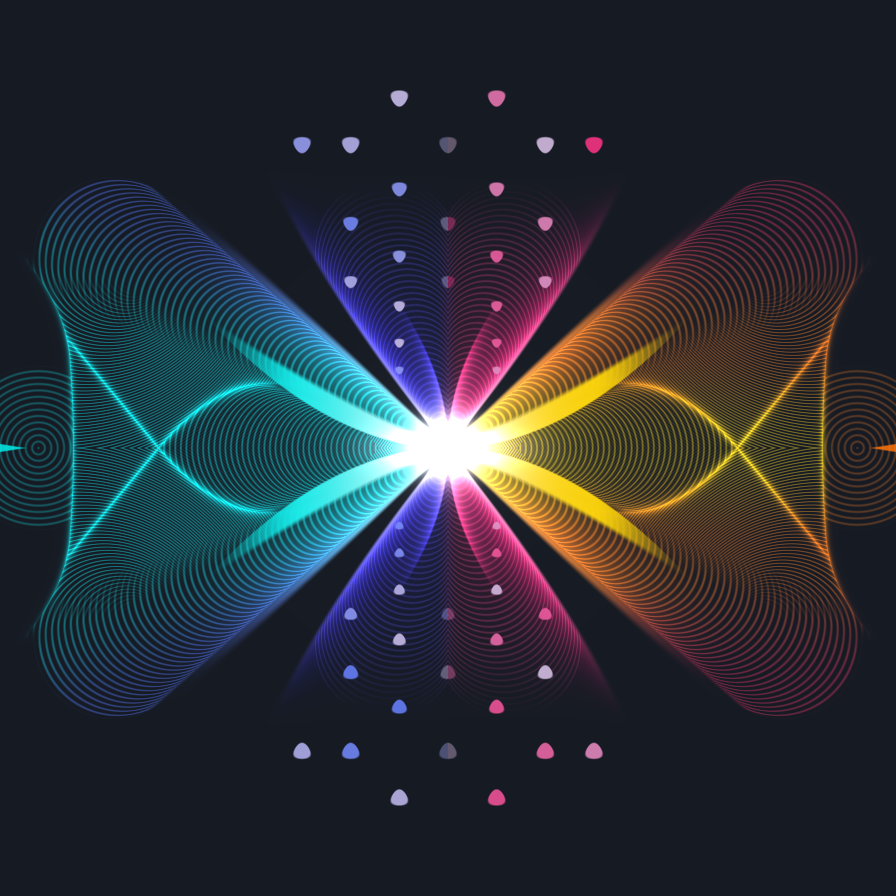
Give the GLSL for this background, as a Shadertoy shader.

```glsl
// Mirrored wings of fine contour lines and glowing beams around a white burst.

const vec3 BACKGROUND = vec3(0.087, 0.104, 0.139);
const vec3 CYAN = vec3(0.0, 0.93, 0.92);
const vec3 SKY = vec3(0.28, 0.42, 0.98);
const vec3 YELLOW = vec3(1.0, 0.84, 0.03);
const vec3 ORANGE = vec3(1.0, 0.46, 0.04);
const vec3 CRIMSON = vec3(0.88, 0.12, 0.3);
const vec3 BLUE = vec3(0.14, 0.08, 0.92);
const vec3 PINK = vec3(1.0, 0.04, 0.4);
const vec3 LILAC = vec3(0.82, 0.76, 0.9);
const vec2 WING_CENTER = vec2(0.374, 0.214);
const float WING_RADIUS = 0.089;
const float CROSSING_X = 0.323;
const float LINE_LEVEL = 0.36;
const float DOT_RATIO = 0.74;

float hash(vec2 p) {
    vec3 h = fract(p.xyx * 0.1031);
    h += dot(h, h.yzx + 33.33);
    return fract((h.x + h.y) * h.z);
}

// x: scale of the circle (c, r), grown from the origin, that reaches p
// y: positive inside the cone swept by those circles
vec2 nested(vec2 p, vec2 c, float r) {
    float a = dot(c, c) - r * r, b = dot(p, c), d = dot(p, p) + 1e-6;
    float disc = b * b - a * d;
    return vec2((b - sqrt(max(disc, 0.0))) / a, disc / (d * r * r));
}

float coneMask(vec2 n) {
    return smoothstep(0.0, 0.08, n.y) * (1.0 - smoothstep(0.99, 1.0, n.x));
}

// Thin lines at whole values of v, averaged where too dense
float contour(float v) {
    float f = fwidth(v), e = abs(fract(v - 0.5) - 0.5);
    return mix(1.0 - smoothstep(0.0, max(f, 0.32), e), 0.4, smoothstep(0.5, 1.1, f));
}

float inside(float d, float soft) { return smoothstep(-soft, soft, d); }
float fade(float a, float b, float x) { return 1.0 - smoothstep(a, b, x); }
float glow(float d, float w) { return exp(-max(d, 0.0) / w); }

// Dots with a point toward the center, in geometric columns
vec3 addDots(vec3 col, vec2 p, float px) {
    for (int j = 0; j < 4; j++) {
        int rows = j == 1 ? 6 : (j == 3 ? 1 : 3);
        for (int i = 0; i < rows; i++) {
            float row = float(i), column = float(j);
            float y = (j == 1 ? 0.39 : 0.338) * pow(DOT_RATIO, row);
            vec2 o = abs(p) - vec2(0.0543 * column, y);
            float size = 0.009 * pow(0.86, row);
            o.x *= 1.0 - 0.35 * clamp(o.y / size, -1.0, 1.0);
            float h = hash(vec2(row * 7.0 + sign(p.x), column * 5.0 + sign(p.y) * 3.0) + 20.0);
            vec3 tint = mix(p.x < 0.0 ? SKY : PINK, LILAC, 0.2 + 0.8 * h);
            col = mix(col, tint, (j == 0 ? 0.4 : 0.9) * inside(size - length(o), px));
        }
    }
    return col;
}

void mainImage(out vec4 fragColor, in vec2 fragCoord) {
    vec2 p = (fragCoord - 0.5 * iResolution.xy) / iResolution.y;
    vec2 q = abs(p);
    float px = 1.0 / iResolution.y, r = length(p);
    float right = smoothstep(-0.015, 0.015, p.x);

    // Hues by side and height
    vec3 warm = mix(YELLOW, ORANGE, smoothstep(0.01, 0.11, q.y));
    warm = mix(warm, CRIMSON, smoothstep(0.13, 0.26, q.y));
    vec3 cool = mix(CYAN, SKY, smoothstep(0.0, 0.11, q.y - 0.45 * q.x));
    vec3 wing = mix(cool, warm, right);
    vec3 fan = mix(BLUE, PINK, right);
    vec3 axisHue = mix(CYAN, YELLOW, right);
    vec3 sideHue = mix(CYAN, ORANGE, right);
    vec3 col = BACKGROUND;

    // Outlines of waist and lens
    float bend = max(q.y - 0.1, 0.0);
    float waist = 0.418 + 0.4 * q.y * q.y + 3.0 * bend * bend - q.x;
    float t = (q.x - 0.2) / (CROSSING_X - 0.2);
    float lensY = t < 1.0 ? 0.072 * (1.0 - t * t) : 1.2 * (q.x - CROSSING_X);
    float inLens = inside(lensY - q.y, px) * (1.0 - step(1.0, t));

    // Contour lines of wings, waist and lens
    vec2 cone = nested(q, WING_CENTER, WING_RADIUS);
    vec2 ring = nested(q - vec2(0.34, 0.19), vec2(0.034, 0.024), WING_RADIUS);
    vec2 lens = nested(q, vec2(0.24, 0.0), 0.083);
    float upper = smoothstep(0.34, 0.48, atan(q.y, q.x + 1e-5));
    float low = inside(waist, px) * (1.0 - upper) * fade(0.19, 0.22, q.y);
    float lines = contour(cone.x * 66.0) * coneMask(cone) * upper;
    lines += contour(ring.x * 18.0) * low * (1.0 - 0.75 * inLens);
    lines += contour(lens.x * 52.0) * coneMask(lens) * inLens * 0.9;
    col += wing * lines * LINE_LEVEL;

    // Side rings and small wedges at the border
    float sideR = length(q - vec2(0.457, 0.0));
    float side = contour(sideR * 140.0) * inside(0.091 - sideR, px) * inside(-waist, px);
    col += sideHue * side * 0.25;
    col = mix(col, sideHue, inside((q.x - 0.472) * 0.16 - q.y, px) * 0.85);

    // Bright outlines
    float cross = glow(abs(q.y - lensY), 0.004) * smoothstep(0.16, 0.24, q.x) * fade(0.415, 0.43, q.x);
    float rim = glow(abs(waist), 0.0022) * fade(0.11, 0.22, q.y);
    col += wing * (0.8 * cross + 0.65 * rim);

    // Diagonal beams with a sharp upper edge
    float beamD = (0.97 * q.x - 0.2 * q.x * q.x - q.y) * 0.72;
    float beam = inside(beamD, 1.5 * px + 0.012 * r) * glow(beamD, 0.035) * fade(0.1, 0.42, r);
    float white = glow(beamD, 0.018) * exp(-r / 0.13) * mix(1.0, 0.4, right);
    col += beam * mix(wing, vec3(1.0), white) * 0.95;

    // Upright fans: lines, outer beam and inner streak
    float fanD = 0.82 * q.y - 0.55 * q.y * q.y - q.x;
    float fanIn = inside(fanD, 1.5 * px + 0.01 * r);
    vec2 arch = nested(q, vec2(0.07, 0.225), 0.081);
    float arches = contour(arch.x * 46.0) * coneMask(arch) * fade(0.2, 0.31, q.y);
    float outer = glow(fanD, 0.02) * fade(0.08, 0.31, q.y);
    white = glow(fanD, 0.009) * exp(-q.y / 0.13);
    float streakD = q.x - 2.1 * q.y * q.y;
    float streak = inside(streakD, 0.0015) * glow(streakD, 0.008) * fade(0.07, 0.175, q.y);
    vec3 fanLight = mix(fan, LILAC, 0.25) * arches * 0.22 + outer * mix(fan, vec3(1.0), white);
    fanLight += streak * mix(fan, vec3(1.0), exp(-q.y / 0.05)) * 0.9;
    col += fanIn * (fanLight + fan * fade(0.08, 0.31, q.y) * 0.07);

    // Solid curved blades beside the horizontal axis
    float bladeTop = 0.4 * q.x + 0.53 * q.x * q.x - q.y;
    float bladeLow = q.y - 2.0 * q.x * q.x;
    float blade = inside(bladeTop, 0.004) * inside(bladeLow, 0.0015) * fade(0.16, 0.275, q.x);
    float heat = exp(-pow(q.x / mix(0.115, 0.08, right), 2.0));
    col = mix(col, mix(axisHue, vec3(1.0), heat), blade * 0.95);

    col = addDots(col, p, px);

    // Central burst
    float burst = 1.4 * exp(-pow(r / 0.032, 2.0)) + 0.3 * exp(-r / 0.035);
    burst += 0.9 * exp(-pow(q.x / 0.07, 2.0) - pow(q.y / 0.02, 2.0));
    col += burst * mix(vec3(0.96, 0.96, 1.0), vec3(1.0, 0.93, 0.88), right);
    fragColor = vec4(clamp(col, 0.0, 1.0), 1.0);
}
```
